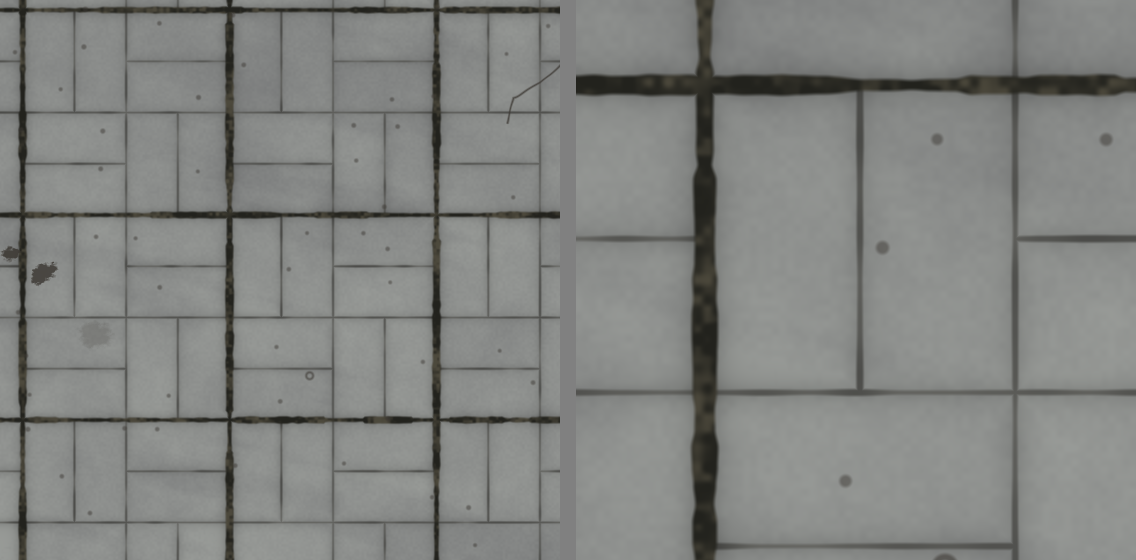
Left, the full canvas; right, a detail of the centre.
Reproduce this texture procedurally as a Shadertoy shader.

```glsl
const vec2 SLAB_SIZE = vec2(0.3695, 0.3660);
const vec2 SLAB_ORIGIN = vec2(0.0405, 0.2500);
const vec3 STONE_LIGHT = vec3(0.585, 0.595, 0.583);
const vec3 STONE_DARK = vec3(0.465, 0.470, 0.472);
const vec3 GROOVE = vec3(0.335, 0.335, 0.320);
const vec3 SOIL_DARK = vec3(0.135, 0.135, 0.115);
const vec3 SOIL_BROWN = vec3(0.300, 0.285, 0.235);
const vec3 DEBRIS = vec3(0.240, 0.225, 0.205);

float hash(vec2 p) {
    vec3 q = fract(vec3(p.xyx) * 0.1031);
    q += dot(q, q.yzx + 33.33);
    return fract((q.x + q.y) * q.z);
}

float noise(vec2 p) {
    vec2 cell = floor(p), f = fract(p);
    f = f * f * (3.0 - 2.0 * f);
    float low = mix(hash(cell), hash(cell + vec2(1, 0)), f.x);
    float high = mix(hash(cell + vec2(0, 1)), hash(cell + vec2(1, 1)), f.x);
    return mix(low, high, f.y);
}

float fbm(vec2 p) {
    float sum = 0.0, amplitude = 0.5;
    for (int i = 0; i < 5; i++) {
        sum += amplitude * noise(p);
        p = mat2(1.6, 1.2, -1.2, 1.6) * p + 17.3;
        amplitude *= 0.5;
    }
    return sum;
}

float fill(float dist, float soft) {
    return 1.0 - smoothstep(-soft, soft, dist);
}

float segment(vec2 p, vec2 a, vec2 b) {
    vec2 ab = b - a;
    return length(p - a - ab * clamp(dot(p - a, ab) / dot(ab, ab), 0.0, 1.0));
}

// Half width of a soil joint, ragged and stepped along its length
float jointWidth(float along, float lineId, float base) {
    float lane = lineId * 13.7 + 40.0;
    float steps = smoothstep(0.42, 0.50, noise(vec2(along * 13.0 + 50.0, lane)));
    float ragged = noise(vec2(along * 90.0 + 70.0, lane)) - 0.5;
    return base * (0.72 + 0.42 * steps + 0.42 * ragged);
}

// Ragged dark clump, rotated and stretched
float clump(vec2 p, vec2 radius, float angle, float soft) {
    float c = cos(angle), s = sin(angle);
    vec2 q = mat2(c, -s, s, c) * p / radius;
    float edge = length(q) - 0.35 - 1.0 * fbm(p * vec2(110.0, 150.0) + 31.0);
    return fill(edge * min(radius.x, radius.y), soft + 0.001);
}

// Small pits, one candidate for each scatter cell
float specks(vec2 p, float density, float soft) {
    vec2 cell = floor(p * density);
    vec2 offset = vec2(hash(cell + 3.1), hash(cell + 8.7)) * 0.6 + 0.2;
    float chance = hash(cell + 21.4);
    float radius = mix(0.001, 0.0045, chance * chance);
    float dist = length(p - (cell + offset) / density) - radius;
    return fill(dist, soft + 0.001) * step(0.78, chance);
}

void mainImage(out vec4 fragColor, in vec2 fragCoord) {
    vec2 uv = fragCoord / iResolution.y;
    float soft = 0.8 / iResolution.y;

    // Slab grid, with four quarters of paired bricks in alternating directions
    vec2 grid = (uv - SLAB_ORIGIN) / SLAB_SIZE;
    vec2 slab = floor(grid), local = fract(grid);
    vec2 quarter = floor(local * 2.0), inner = fract(local * 2.0);
    bool upright = mod(quarter.x + quarter.y, 2.0) > 0.5;
    float across = upright ? inner.x : inner.y;
    float splitSize = 0.5 * (upright ? SLAB_SIZE.x : SLAB_SIZE.y);
    vec2 brick = slab * 4.0 + quarter * 2.0 + step(0.5, across) * (upright ? vec2(1, 0) : vec2(0, 1));

    // Stone tone: slab, brick, broad clouds, smears and fine grain
    float clouds = fbm(uv * 7.0 + 5.0);
    float smear = smoothstep(0.52, 0.75, fbm(vec2(uv.x * 3.0, uv.y * 14.0 + uv.x * 3.0) + 9.0));
    float tone = 0.76 + 0.22 * (hash(slab + 40.0) - 0.5) + 0.20 * (hash(brick + 60.0) - 0.5);
    tone += 0.75 * (clouds - 0.48) - 0.22 * smear - 0.16 * smoothstep(0.62, 1.0, uv.y);
    tone += 0.16 * (noise(uv * 230.0) - 0.5) + 0.20 * (fbm(uv * 45.0) - 0.48);
    vec3 color = mix(STONE_DARK, STONE_LIGHT, clamp(tone, -0.2, 1.08));

    // Thin grooves with a soft grimy border
    float split = abs(across - 0.5) * splitSize;
    vec2 middle = abs(local - 0.5) * SLAB_SIZE;
    float groove = min(split, min(middle.x, middle.y));
    float wear = noise(uv * 36.0 + 12.0);
    color *= 1.0 - 0.13 * exp(-groove * 140.0) * (0.5 + clouds);
    float grooveMask = fill(groove - mix(0.0010, 0.0022, wear), soft + 0.0007);
    color = mix(color, GROOVE * mix(1.2, 0.78, wear), grooveMask * 0.88);

    // Wide joints filled with soil
    vec2 lineId = floor(grid + 0.5);
    vec2 edge = abs(grid - lineId) * SLAB_SIZE;
    edge.x -= jointWidth(uv.y, lineId.x + 2.0, 0.0060);
    edge.y -= jointWidth(uv.x, lineId.y + 7.0, 0.0049);
    float joint = min(edge.x, edge.y);
    color *= 1.0 - 0.16 * exp(-max(joint, 0.0) * 130.0);
    float earth = 0.6 * noise(uv * 28.0 + 3.0) + 0.4 * noise(uv * 170.0);
    vec3 soil = mix(SOIL_DARK, SOIL_BROWN, smoothstep(0.28, 0.85, earth));
    color = mix(color, soil, fill(joint, soft + 0.0011));

    // Pits, dry leaf clumps, a round stain and a fallen twig
    float marks = 0.5 * specks(uv, 15.0, soft);
    marks = max(marks, 0.85 * clump(uv - vec2(0.078, 0.512), vec2(0.028, 0.016), 0.6, soft));
    marks = max(marks, 0.90 * clump(uv - vec2(0.020, 0.546), vec2(0.017, 0.013), 0.3, soft));
    marks = max(marks, 0.22 * clump(uv - vec2(0.170, 0.402), vec2(0.030, 0.026), 0.0, 0.008));
    float ring = abs(length(uv - vec2(0.553, 0.329)) - 0.006) - 0.002;
    marks = max(marks, 0.60 * fill(ring, soft + 0.001));
    vec2 bent = uv + 0.006 * (vec2(noise(uv * 40.0), noise(uv * 40.0 + 9.0)) - 0.5);
    float twig = segment(bent, vec2(0.908, 0.780), vec2(0.917, 0.826));
    twig = min(twig, segment(bent, vec2(0.917, 0.826), vec2(0.962, 0.850)));
    twig = min(twig, segment(bent, vec2(0.962, 0.850), vec2(1.010, 0.892)));
    marks = max(marks, 0.85 * fill(twig - 0.0014, soft + 0.0006));
    color = mix(color, DEBRIS, marks);

    fragColor = vec4(color, 1.0);
}
```
